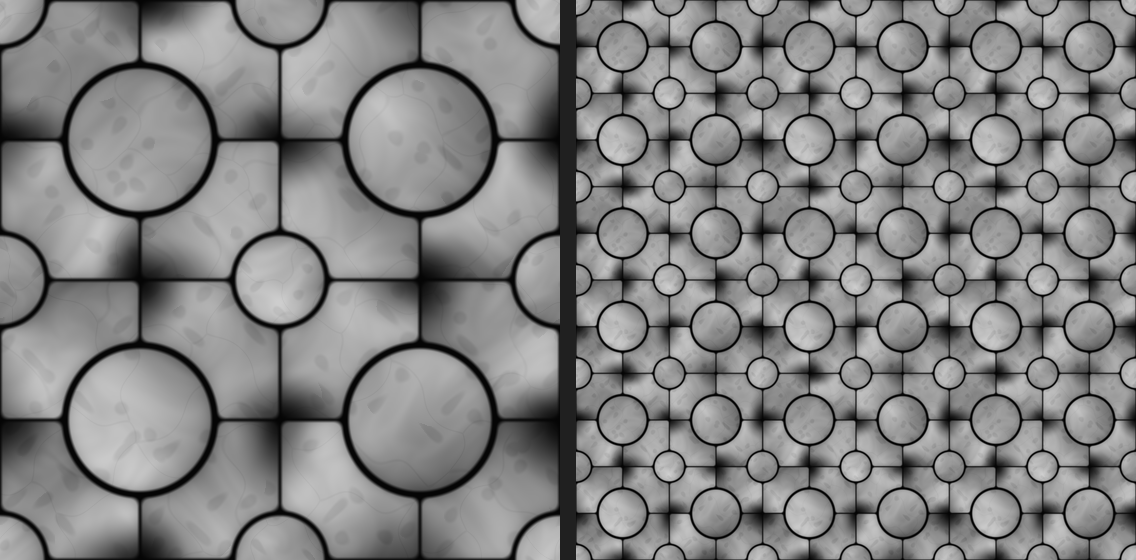
Left, the tile; right, the same tile 3 across and 3 down.
Reproduce this pattern procedurally as a three.js fragment shader.

```glsl
// Grey stone inlay: a 4x4 grid of square tiles with large and small discs set on
// alternate crossings, all outlined in soft black joints. Distance functions draw
// the joints; each piece gets its own hashed gradient, clouds, stains and shade.
#define GRID 4.0          // tiles across and down (two disc repeats)
#define BIG_RADIUS 0.534  // in tile widths
#define SMALL_RADIUS 0.334
#define BIG_RING 0.024    // half widths of the joints
#define SMALL_RING 0.018
#define LINE_WIDTH 0.010
#define SOFTNESS 0.015
#define FILLET 0.06       // rounding where joints meet
#define STONE 0.635
#define INK 0.02
#define CORNER_REACH 0.52 // extent of the dark corners

varying vec2 vUv;

float hash(vec2 p) {
  vec3 h = fract(p.xyx * vec3(0.1031, 0.1030, 0.0973));
  h += dot(h, h.yzx + 33.33);
  return fract((h.x + h.y) * h.z);
}

float smoothMin(float a, float b, float k) {
  float h = max(k - abs(a - b), 0.0) / k;
  return min(a, b) - 0.25 * k * h * h;
}

// Layered, self-warped sines
float clouds(vec2 p) {
  float sum = 0.0, amp = 1.0;
  for (int i = 0; i < 4; i++) {
    p += 0.6 * sin(p.yx * 1.3 + float(i));
    sum += amp * sin(p.x) * sin(p.y);
    p = mat2(1.4, 1.2, -1.2, 1.4) * p;
    amp *= 0.48;
  }
  return sum;
}

// Cellular noise: nearest distance, second distance, hash of the nearest cell
vec3 cellular(vec2 p) {
  vec2 cell = floor(p);
  vec3 best = vec3(9.0, 9.0, 0.0);
  for (int y = -1; y <= 1; y++)
    for (int x = -1; x <= 1; x++) {
      vec2 c = cell + vec2(x, y);
      vec2 site = c + vec2(hash(c), hash(c + 57.0));
      float d = length(p - site);
      if (d < best.x) best = vec3(d, best.x, hash(c + 113.0));
      else best.y = min(best.y, d);
    }
  return best;
}

// Grey of one piece, from its local position and wrapped identity
float stone(vec2 p, vec2 id) {
  float seed = hash(id + 3.7);
  float angle = 6.2832 * hash(id + 19.3);
  vec2 shift = 40.0 * vec2(seed, hash(id + 41.9));
  float tone = STONE + 0.08 * (seed - 0.5);
  tone += 0.24 * dot(p, vec2(cos(angle), sin(angle)));
  tone += 0.095 * clouds(p * 2.6 + shift);

  // Faint stains and hairline veins
  vec2 warped = p + 0.05 * sin(p.yx * 13.0 + shift);
  vec3 spots = cellular(warped * 5.0 + shift);
  vec3 plates = cellular(warped * 1.7 + shift + 70.0);
  tone -= 0.05 * step(0.6, spots.z) * (1.0 - smoothstep(0.18, 0.36, spots.x));
  tone -= 0.025 * (1.0 - smoothstep(0.0, 0.035, plates.y - plates.x));
  return clamp(tone, 0.38, 0.83);
}

// Shade at the two tile corners that carry no disc
float cornerShade(vec2 f, vec2 id) {
  float light = 1.0;
  float parity = mod(id.x + id.y, 2.0);
  for (int i = 0; i < 2; i++) {
    float side = float(i);
    vec2 corner = vec2(side, abs(1.0 - parity - side));
    vec2 key = id + corner * 7.3 + 23.1;
    vec2 stretch = mix(vec2(0.75, 1.5), vec2(1.5, 0.75), hash(key + 5.0));
    float d = length((f - corner) * stretch);
    float strength = 0.92 * smoothstep(0.2, 0.75, hash(key));
    light *= 1.0 - strength * (1.0 - smoothstep(0.0, CORNER_REACH, d));
  }
  return light;
}

void main() {
  vec2 q = vUv * GRID;
  vec2 tile = floor(q), f = q - tile;
  vec2 bigCentre = floor(q * 0.5) * 2.0 + 1.0;
  vec2 smallCentre = floor(q * 0.5 + 0.5) * 2.0;
  float big = length(q - bigCentre) - BIG_RADIUS;
  float small = length(q - smallCentre) - SMALL_RADIUS;
  float bigRing = abs(big) - BIG_RING;
  float smallRing = abs(small) - SMALL_RING;

  float joint, tone;
  if (big < 0.0) {
    joint = bigRing;
    tone = stone(q - bigCentre, mod(bigCentre, GRID) + 31.0);
  } else if (small < 0.0) {
    joint = smallRing;
    tone = stone((q - smallCentre) * 1.4, mod(smallCentre, GRID) + 67.0);
  } else {
    vec2 line = 0.5 - abs(f - 0.5) - LINE_WIDTH;
    joint = smoothMin(line.x, line.y, FILLET);
    joint = smoothMin(joint, min(bigRing, smallRing), FILLET);
    vec2 id = mod(tile, GRID);
    tone = stone(f - 0.5, id) * cornerShade(f, id);
  }

  // Soft rim shade, then the joint itself
  tone *= 1.0 - 0.2 * exp(-max(joint, 0.0) / 0.045);
  tone = mix(INK, tone, smoothstep(-SOFTNESS, SOFTNESS, joint));
  gl_FragColor = vec4(vec3(tone), 1.0);
}
```
